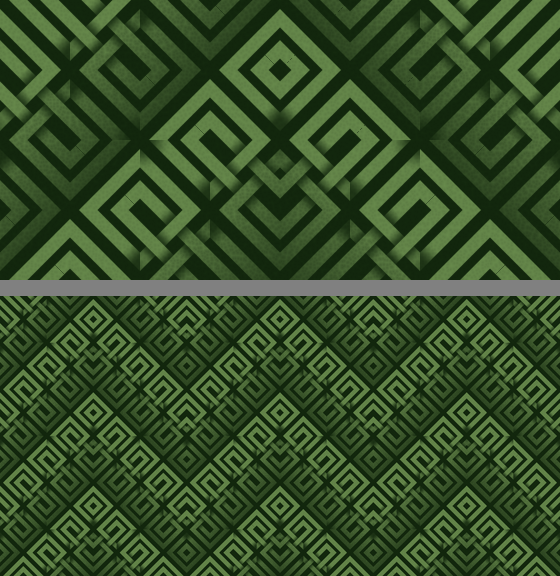
Top, the tile; bottom, the same tile 3 across and 3 down.
Write a Shadertoy shader that draws this pattern.

```glsl
// Interlaced diagonal ribbons: square rings and long hooks woven in green tones.
// A mirrored, sheared coordinate pair (along, across) turns the weave into bands;
// it wraps every canvas, and wrapped cellular noise adds a faint grain.

const vec3 DARK_GREEN = vec3(0.07, 0.15, 0.05);
const vec3 LEAF_GREEN = vec3(0.385, 0.515, 0.282);
const float RING_RADIUS = 0.74;
const float HOOK_RADIUS = 0.295;
const float HALF_WIDTH = 0.132;
const float CROSSING = 0.26;

float band(float dist, float center, float halfWidth, float blur) {
    return 1.0 - smoothstep(-blur, blur, abs(dist - center) - halfWidth);
}

vec2 hash2(vec2 p) {
    vec3 q = fract(vec3(p.xyx) * vec3(0.1031, 0.1030, 0.0973));
    q += dot(q, q.yzx + 33.33);
    return fract((q.xx + q.yz) * q.zy);
}

// Distance to the nearest scattered point; wraps after "grid" cells.
float cellNoise(vec2 uv, vec2 grid) {
    vec2 p = uv * grid;
    vec2 base = floor(p);
    float nearest = 2.0;
    for (int j = -1; j <= 1; j++)
        for (int i = -1; i <= 1; i++) {
            vec2 cell = base + vec2(i, j);
            vec2 site = cell + hash2(mod(cell, grid));
            nearest = min(nearest, length(site - p));
        }
    return nearest;
}

// Light on a ring: it dips under a hook, and its sides tuck under each other.
float ringLight(float along, float across, float weave, float corner) {
    float seam = abs(along - 2.0);
    float inCell = abs(mod(along, 2.0) - 1.0);
    float light = 1.0;
    if (inCell > abs(across)) {
        if (seam < 1.0) {
            light = smoothstep(0.1, 0.4, abs(weave + HOOK_RADIUS));
            light *= 1.0 - 0.5 * smoothstep(0.5, 0.85, -weave);
        }
    } else {
        if (weave < 0.0) light = smoothstep(0.28, 0.68, seam);
        light *= smoothstep(0.08, 0.45, corner);
    }
    return mix(0.15, 1.0, light);
}

// Light on a hook: it dips under a ring on alternate crossings.
float hookLight(float along, float across) {
    float signedSeam = (along - 2.0) * sign(across);
    return mix(0.12, 1.0, smoothstep(0.1, 0.42, abs(signedSeam - CROSSING)));
}

float weaveTone(float along, float across, float corner, float blur) {
    float ringDist = max(abs(mod(along, 2.0) - 1.0), abs(across));
    float hookDist = max(abs(across), abs(along - 2.0) - 1.0);
    float ring = band(ringDist, RING_RADIUS, HALF_WIDTH, blur);
    float hook = band(hookDist, HOOK_RADIUS, HALF_WIDTH, blur);
    float weave = across * sign(along - 2.0);
    float ringTone = ring * ringLight(along, across, weave, corner);
    float hookTone = hook * hookLight(along, across);
    return weave > 0.0 ? ringTone + (1.0 - ring) * hookTone
                       : hookTone + (1.0 - hook) * ringTone;
}

void mainImage(out vec4 fragColor, in vec2 fragCoord) {
    vec2 uv = fragCoord / iResolution.xy;
    float side = abs(uv.x * 8.0 - 4.0);
    float down = (1.0 - uv.y) * 4.0;
    float blur = 4.0 / iResolution.y;

    // Diagonal coordinates of the weave
    float along = mod(down - side, 4.0);
    float across = mod(down + side, 2.0) - 1.0;
    float corner = length(vec2(side, down) - 2.0);
    float tone = weaveTone(along, across, corner, blur);

    // Every other chain of squares fades into shadow
    float shaded = smoothstep(1.95, 2.1, along);
    float fade = mix(0.84, 0.3, clamp((along - 2.0) * 0.5, 0.0, 1.0));
    tone *= mix(1.0, fade, shaded);

    // Grain, stronger in the shaded chains
    float grain = cellNoise(uv, vec2(160.0, 80.0)) - 0.45;
    tone += grain * mix(0.03, 0.13, shaded) * (0.2 + tone);

    vec3 color = mix(DARK_GREEN, LEAF_GREEN, clamp(tone, 0.0, 1.0));
    color *= 1.0 + 0.08 * grain;
    fragColor = vec4(color, 1.0);
}
```
